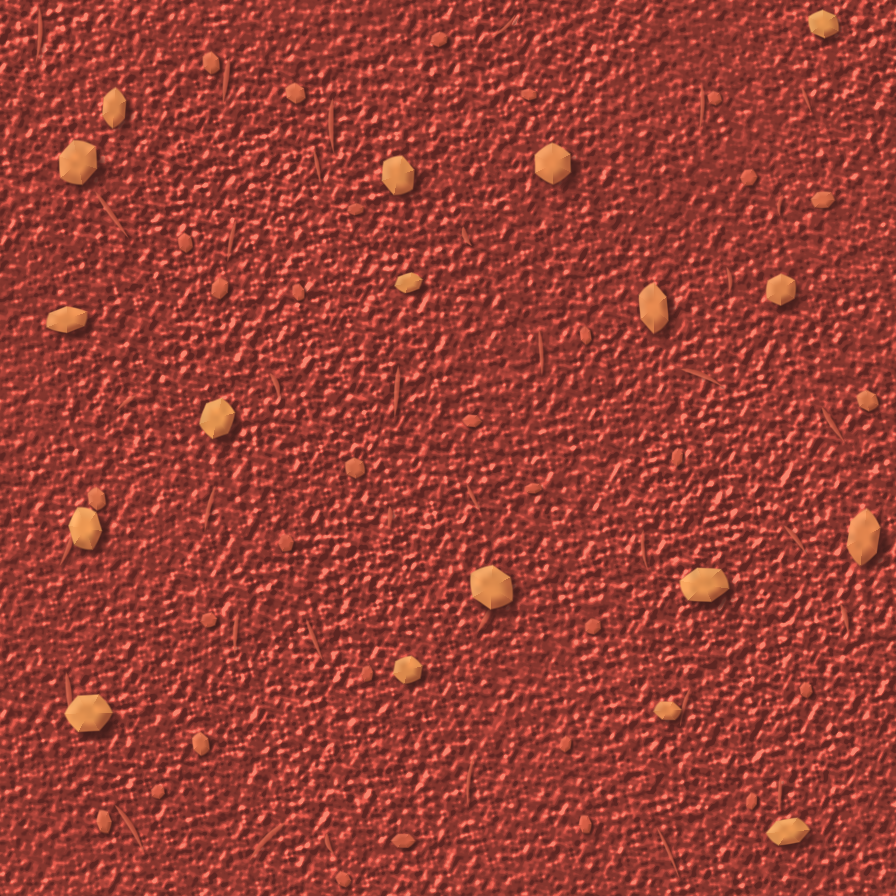
Write a three.js fragment shader that draws this texture.

```glsl
// Rough red soil lit from the upper left, strewn with ochre pebbles and thin splinters.
// The soil is the slope of a noise height field sent through a colour ramp;
// pebbles and splinters sit in jittered grids, each with a soft cast shadow.
varying vec2 vUv;

const vec2 LIGHT = vec2(-0.707, 0.707);
const vec3 SHADOW = vec3(0.25, 0.11, 0.10);

float hash(vec2 p) {
  return fract(sin(dot(p, vec2(127.1, 311.7))) * 43758.5453);
}

float noise(vec2 p) {
  vec2 i = floor(p), f = fract(p);
  f = f * f * (3.0 - 2.0 * f);
  return mix(mix(hash(i), hash(i + vec2(1.0, 0.0)), f.x),
             mix(hash(i + vec2(0.0, 1.0)), hash(i + 1.0), f.x), f.y);
}

mat2 rotation(float angle) {
  float c = cos(angle), s = sin(angle);
  return mat2(c, s, -s, c);
}

float soilHeight(vec2 p) {
  p = rotation(0.5) * p;
  return noise(p * 130.0) + 0.5 * noise(p * 245.0 + 31.0);
}

// Slope towards the light picks a colour from dark hollow to bright crest
vec3 soil(vec2 p) {
  float slope = (soilHeight(p) - soilHeight(p + LIGHT * 0.0039)) * 4.6;
  slope *= mix(0.75, 1.25, noise(p * 5.0));
  slope += 0.3 * (noise(p * 9.0 + 7.0) - 0.5);
  vec3 col = mix(vec3(0.37, 0.15, 0.135), vec3(0.52, 0.21, 0.18), smoothstep(-1.6, -0.3, slope));
  col = mix(col, vec3(0.69, 0.27, 0.23), smoothstep(-0.2, 0.8, slope));
  col = mix(col, vec3(0.91, 0.36, 0.30), smoothstep(0.75, 1.5, slope));
  return mix(col, vec3(0.97, 0.52, 0.43), smoothstep(1.5, 2.2, slope));
}

// Tapered, slightly bent slivers, mostly steep
vec3 addSplinter(vec3 col, vec2 p, vec2 cell) {
  vec2 jitter = vec2(hash(cell + 3.1), hash(cell + 8.7)) - 0.5;
  vec2 centre = (cell + 0.5 + 0.8 * jitter) / 6.0;
  float halfLength = mix(0.012, 0.034, hash(cell + 14.3));
  float width = mix(0.0022, 0.0042, hash(cell + 21.9));
  float lean = hash(cell + 27.4) * 2.0 - 1.0;
  mat2 turn = rotation(lean * (0.5 + 0.8 * lean * lean));
  float bend = (hash(cell + 35.2) - 0.5) * 0.008;

  for (int layer = 0; layer < 2; layer++) {
    float top = float(layer);
    vec2 q = turn * (p - centre - vec2(0.0032, -0.0032) * (1.0 - top));
    float t = q.y / halfLength;
    float side = q.x + bend * t * t;
    float d = abs(side) - width * (1.0 - t * t) * (0.75 + 0.25 * t);
    float blur = mix(0.003, 0.0012, top);
    float cover = (1.0 - smoothstep(-blur, blur, d)) * (1.0 - smoothstep(0.85, 1.05, abs(t)));
    vec3 wood = mix(vec3(0.90, 0.44, 0.33), vec3(0.70, 0.29, 0.22), smoothstep(-width, width, side));
    col = mix(col, mix(SHADOW, wood, top), cover * mix(0.6, 0.85, top));
  }
  return col;
}

// Faceted stones: small ones reddish, large ones ochre
vec3 addPebble(vec3 col, vec2 p, vec2 cell) {
  vec2 jitter = vec2(hash(cell + 41.3), hash(cell + 47.9)) - 0.5;
  vec2 centre = (cell + 0.5 + 0.8 * jitter) / 7.0;
  float size = 0.0075 + 0.0165 * pow(hash(cell + 53.6), 3.0);
  float stretch = mix(-0.2, 0.25, hash(cell + 59.2));
  vec2 radii = size * vec2(1.0 + stretch, 1.0 - stretch);
  vec2 q = (p - centre) / radii;

  float sector = 6.28318 / 6.0;
  float angle = atan(q.y, q.x);
  float inSector = mod(angle + 6.28318 * hash(cell + 66.1), sector) - 0.5 * sector;
  float r = length(q) * mix(1.0, cos(inSector) * 1.06, 0.75);
  r *= 1.0 + 0.09 * sin(angle * 2.0 + 9.0 * hash(cell + 71.5));
  float facet = angle - inSector;
  float tilt = dot(vec2(cos(facet), sin(facet)), LIGHT) * smoothstep(0.3, 0.85, r);

  float shade = length((p - centre - vec2(0.33, -0.33) * size) / radii);
  col = mix(col, SHADOW, 0.8 * (1.0 - smoothstep(0.75, 1.3, shade)));

  float ochre = smoothstep(0.009, 0.014, size) * mix(0.6, 1.0, hash(cell + 78.4));
  vec3 stone = mix(vec3(0.80, 0.35, 0.26), vec3(0.91, 0.60, 0.32), ochre);
  stone = mix(stone, mix(vec3(0.96, 0.46, 0.36), vec3(0.98, 0.74, 0.46), ochre), 0.7 * max(tilt, 0.0));
  stone = mix(stone, vec3(0.56, 0.25, 0.17), 0.75 * max(-tilt, 0.0));
  stone *= 0.93 + 0.14 * noise(p * 120.0);
  float edge = 0.0014 / size;
  return mix(col, stone, 1.0 - smoothstep(1.0 - edge, 1.0 + edge, r));
}

void main() {
  vec3 col = soil(vUv);
  for (int j = -1; j <= 1; j++) {
    for (int i = -1; i <= 1; i++) {
      col = addSplinter(col, vUv, floor(vUv * 6.0) + vec2(float(i), float(j)));
    }
  }
  for (int j = -1; j <= 1; j++) {
    for (int i = -1; i <= 1; i++) {
      col = addPebble(col, vUv, floor(vUv * 7.0) + vec2(float(i), float(j)));
    }
  }
  gl_FragColor = vec4(col, 1.0);
}
```
